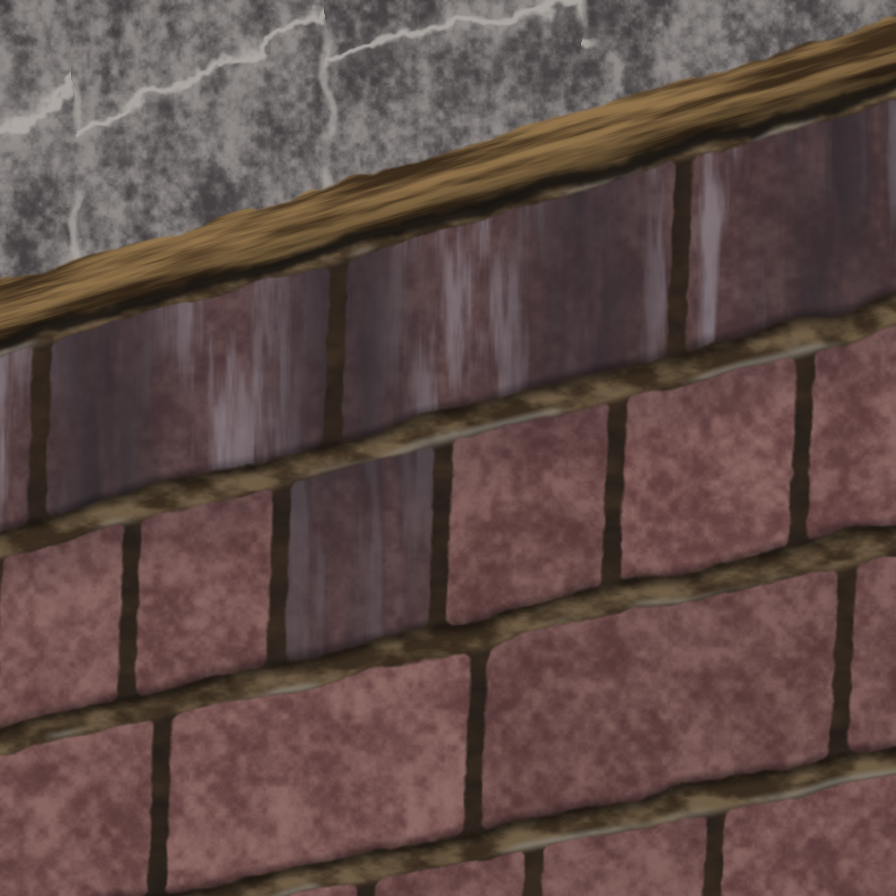
A three.js fragment shader for this texture:

```glsl
// Slanted wall of alternating long and short red bricks, sooty under a timber strip and cracked grey render.
#define ROW_START 0.383
#define ROW_PITCH 0.222
#define ROW_SLOPE 0.286
#define ROW_FAN 0.029
#define BED_HALF 0.07
#define JOINT_HALF 0.0095
#define CORNER 0.009
#define STRIP_ROWS 0.30
#define CRACK_PITCH 0.28
#define RUN_PITCH 0.27
#define SOOT 0.9

varying vec2 vUv;

float hash(vec2 p) {
  vec3 q = fract(p.xyx * 0.1031);
  q += dot(q, q.yzx + 33.33);
  return fract((q.x + q.y) * q.z);
}

float noise(vec2 p) {
  vec2 i = floor(p), f = fract(p);
  f = f * f * (3.0 - 2.0 * f);
  return mix(mix(hash(i), hash(i + vec2(1.0, 0.0)), f.x),
             mix(hash(i + vec2(0.0, 1.0)), hash(i + 1.0), f.x), f.y);
}

float fbm(vec2 p) {
  float sum = 0.0, amp = 0.5;
  for (int i = 0; i < 4; i++) {
    sum += amp * noise(p);
    p = p * 2.03 + 17.0;
    amp *= 0.5;
  }
  return sum;
}

// Grey render with pale stepped cracks
vec3 renderBand(vec2 p) {
  float mottle = 0.6 * fbm(p * vec2(38.0, 13.0)) + 0.4 * fbm(p * 110.0);
  vec3 col = mix(vec3(0.27, 0.255, 0.26), vec3(0.56, 0.54, 0.53), smoothstep(0.24, 0.7, mottle));
  float wobble = fbm(p * 24.0) - 0.47;
  float x = (p.x - 0.085 + 0.025 * wobble) / CRACK_PITCH;
  float cell = floor(x), t = x - cell;
  float crackY = 0.15 - 0.105 * cell + 0.025 * cell * cell - (0.13 - 0.055 * cell) * t;
  float slanted = abs(p.y - crackY + 0.045 * wobble);
  float upright = min(t, 1.0 - t) * CRACK_PITCH;
  float wear = smoothstep(0.2, 0.6, noise(p * 17.0 + 5.0));
  float crack = max(1.0 - smoothstep(0.001, 0.008, slanted),
                    wear * (1.0 - smoothstep(0.001, 0.008, upright)));
  float halo = 1.0 - smoothstep(0.0, 0.03, slanted);
  crack = (0.75 * crack + 0.2 * halo) * (1.0 - smoothstep(0.65, 0.68, p.x));
  return mix(col, vec3(0.68, 0.66, 0.64), crack);
}

// Weathered timber with fibres running along the slope
vec3 timberStrip(vec2 p, float k) {
  float depth = clamp(k / STRIP_ROWS + 1.0, 0.0, 1.0);
  float fibre = fbm(vec2(p.x * 9.0, k * 22.0));
  vec3 col = mix(vec3(0.22, 0.16, 0.10), vec3(0.54, 0.43, 0.28), smoothstep(0.22, 0.72, fibre));
  return col * mix(1.05, 0.55, smoothstep(0.35, 1.0, depth) * (0.5 + 0.5 * p.x));
}

vec3 brickWall(vec2 p, float k, float rowScale) {
  // Rows fan out, and bricks widen to the right
  k = max(k + 0.05 * (noise(p * 17.0) - 0.5), 0.0);
  float row = floor(k), f = k - row;
  float brickLength = 2.0 - mod(row, 2.0);
  vec4 rowMask = step(abs(vec4(0.0, 1.0, 2.0, 3.0) - row), vec4(0.5));
  float offset = dot(vec4(0.29, 0.93, 1.14, 0.46), rowMask);
  float u = log(1.0 + 0.5 * p.x) / 0.075;
  float along = (u - offset + 0.05 * (f - 0.5)) / brickLength;
  float id = floor(along), g = along - id;
  float tone = hash(vec2(id + 11.0, row + 7.0));

  // Rounded brick outline
  float side = min(g, 1.0 - g) * brickLength * 0.15 * (1.0 + 0.5 * p.x) - JOINT_HALF;
  float bed = (min(f, 1.0 - f) - BED_HALF) * rowScale;
  float inside = CORNER - length(max(CORNER - vec2(side, bed), 0.0));
  inside += 0.007 * (fbm(p * 55.0) - 0.47);
  float face = smoothstep(-0.002, 0.003, inside);

  // Fired clay, soot and lime runs
  float streak = fbm(p * vec2(48.0, 6.0));
  float grain = 0.5 * fbm(p * 22.0) + 0.5 * fbm(p * 85.0);
  vec3 brick = mix(vec3(0.36, 0.235, 0.235), vec3(0.54, 0.40, 0.385), smoothstep(0.2, 0.75, grain));
  brick *= 0.93 + 0.12 * tone;
  float topRow = rowMask.x;
  float runs = 0.5 + 0.5 * cos(6.2832 * (p.x - 0.25) / RUN_PITCH);
  float sootyHeader = rowMask.y * step(abs(id - 1.0), 0.5);
  float soot = topRow * (0.5 + 0.45 * (1.0 - runs)) + 0.7 * sootyHeader;
  soot += 0.25 * rowMask.y * (1.0 - smoothstep(0.05, 0.4, f));
  brick = mix(brick, vec3(0.19, 0.165, 0.18), clamp(SOOT * soot * (0.55 + 0.8 * streak), 0.0, 0.9));
  float lime = smoothstep(0.42, 0.72, streak) * (topRow * runs + 0.35 * sootyHeader);
  brick = mix(brick, vec3(0.56, 0.52, 0.55), 0.7 * lime);
  brick *= mix(0.65, 1.0, smoothstep(0.0, 0.014, (1.0 - f - BED_HALF) * rowScale));

  // Ochre beds shaded from above, dark upright joints
  float t = f - step(0.5, f);
  float grit = fbm(p * vec2(28.0, 50.0));
  vec3 mortar = mix(vec3(0.22, 0.17, 0.12), vec3(0.43, 0.36, 0.27), smoothstep(0.25, 0.7, grit));
  mortar *= mix(0.45, 1.0, smoothstep(-0.08, 0.0, t));
  float lip = smoothstep(0.02, 0.06, t) * smoothstep(0.5, 0.75, noise(p * 15.0 + 9.0));
  mortar = mix(mortar, vec3(0.54, 0.52, 0.49), 0.65 * lip);
  vec3 joint = mix(vec3(0.12, 0.10, 0.09), vec3(0.25, 0.19, 0.14), grit);
  mortar = mix(mortar, joint, smoothstep(-0.005, 0.007, bed));
  return mix(mortar, brick, face);
}

void main() {
  vec2 p = vec2(vUv.x, 1.0 - vUv.y);
  float rowScale = ROW_PITCH + ROW_FAN * p.x;
  float k = (p.y - ROW_START + ROW_SLOPE * p.x) / rowScale;
  float ragged = k + 0.09 * (fbm(p * 20.0) - 0.47);

  // Stack the three materials, with a shadowed gap under the timber
  vec3 col = mix(timberStrip(p, k), brickWall(p, k, rowScale), smoothstep(-0.012, 0.012, ragged));
  col = mix(renderBand(p), col, smoothstep(-0.012, 0.012, ragged + STRIP_ROWS));
  float gap = 1.0 - smoothstep(0.01, 0.05, abs(ragged));
  col = mix(col, vec3(0.09, 0.075, 0.065), 0.85 * gap);
  gl_FragColor = vec4(col, 1.0);
}
```
